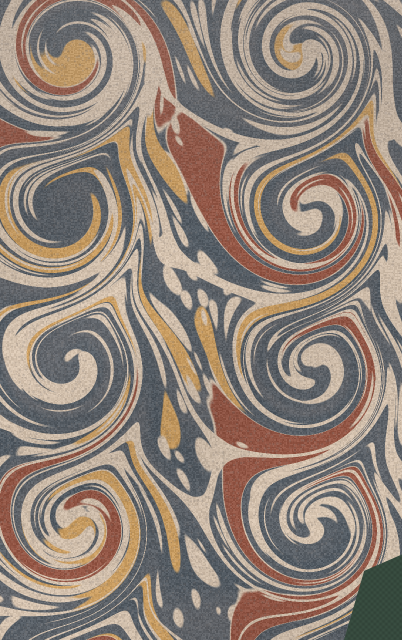
Write a Shadertoy shader that draws this pattern.

```glsl
// Marbled paper: drops and veins of paint combed into two columns of curls
#define TURN 8.0          // twist at a curl centre, radians
#define CURL_RADIUS 0.088
#define ROW_STEP 0.25
#define COLUMN_STEP 0.37
#define CREAM_CELL 0.038
#define RED_CELL 0.15
#define YELLOW_CELL 0.075
#define VEIN_CELL 0.19
#define EDGE 0.0015       // softness of paint edges
#define GRAIN 0.10

const vec3 SLATE  = vec3(0.295, 0.335, 0.370);
const vec3 GREY   = vec3(0.430, 0.425, 0.435);
const vec3 CREAM  = vec3(0.810, 0.740, 0.665);
const vec3 TAUPE  = vec3(0.630, 0.560, 0.510);
const vec3 RED    = vec3(0.570, 0.335, 0.270);
const vec3 YELLOW = vec3(0.780, 0.610, 0.380);
const vec3 CLOTH  = vec3(0.220, 0.300, 0.250);

vec2 hash2(vec2 p) {
    return fract(sin(vec2(dot(p, vec2(127.1, 311.7)), dot(p, vec2(269.5, 183.3)))) * 43758.5);
}

// Slow layered sines, about 0 to 1
float drift(vec2 p) {
    return 0.5 + 0.25 * (sin(p.x * 1.3 + 2.0 * sin(p.y * 0.7)) + sin(p.y * 1.7 - p.x * 0.6 + 1.0));
}

// Signed depth inside scattered round drops
float drops(vec2 q, float cell, float chance, float grow, float seed) {
    q /= cell;
    vec2 base = floor(q);
    float depth = -1.0;
    for (int y = -1; y <= 1; y++)
    for (int x = -1; x <= 1; x++) {
        vec2 id = base + vec2(x, y);
        vec2 kind = hash2(id + seed + 57.3);
        float radius = kind.x < chance ? grow * mix(0.18, 0.5, kind.y) : -1.0;
        depth = max(depth, radius - length(q - id - 0.2 - 0.6 * hash2(id + seed)));
    }
    return depth * cell;
}

// Signed depth inside a cellular net that flares where three cells meet
float veins(vec2 q, float width) {
    q /= VEIN_CELL;
    vec2 base = floor(q);
    vec3 near = vec3(9.0);
    for (int y = -1; y <= 1; y++)
    for (int x = -1; x <= 1; x++) {
        vec2 id = base + vec2(x, y);
        float d = length(q - id - hash2(id + 31.0));
        if (d < near.x) near = vec3(d, near.xy);
        else if (d < near.y) near = vec3(near.x, d, near.y);
        else near.z = min(near.z, d);
    }
    float flare = 0.13 * smoothstep(0.3, 0.0, near.z - near.x);
    return (width + flare - (near.y - near.x)) * VEIN_CELL;
}

float cover(float depth) { return smoothstep(-EDGE, EDGE, depth); }

vec3 marble(vec2 p) {
    // Undo the twist of every curl
    vec2 q = p;
    float swirl = 0.0;
    for (int row = 0; row < 5; row++)
    for (int col = 0; col < 2; col++) {
        vec2 slot = vec2(col, row);
        vec2 centre = vec2(0.10 + COLUMN_STEP * slot.x + 0.008 * slot.y, 0.925 - ROW_STEP * slot.y);
        centre += 0.02 * (hash2(slot + 4.0) - 0.5);
        vec2 d = q - centre;
        float pull = exp(-dot(d, d) / (CURL_RADIUS * CURL_RADIUS));
        float c = cos(TURN * pull), s = sin(TURN * pull);
        q = centre + mat2(c, -s, s, c) * d;
        swirl += pull;
    }
    // Drops stretch along a falling diagonal, with wavering outlines
    vec2 g = vec2(dot(q, vec2(0.6, -0.8)) * 0.6, dot(q, vec2(0.8, 0.6)));
    g += 0.005 * sin(g.yx * 47.0 + vec2(0.0, 2.0)) + 0.002 * sin(g.yx * 133.0);

    float density = 0.65 + 0.55 * drift(q * 13.0) + 0.35 * swirl;
    float redness = mix(0.7, 1.2, smoothstep(0.1, 0.5, p.x));
    float red = drops(g, RED_CELL, 0.42, redness, 11.0);

    vec3 col = mix(SLATE, GREY, 0.15 + 0.5 * drift(q * 21.0 + 3.0));
    col = mix(col, CREAM, cover(drops(g, CREAM_CELL, 0.5, density, 3.0)));
    col = mix(col, YELLOW, cover(drops(g, YELLOW_CELL, 0.28, 0.85, 23.0)));
    col = mix(col, CREAM, cover(red + 0.003));
    col = mix(col, RED, cover(red));
    col = mix(col, CREAM, cover(drops(g, CREAM_CELL * 0.6, 0.22, 0.85, 41.0)));
    return mix(col, CREAM, cover(veins(q + 0.008 * sin(q.yx * 40.0), 0.02 + 0.09 * drift(q * 17.0))));
}

void mainImage(out vec4 fragColor, in vec2 fragCoord) {
    vec2 p = fragCoord / iResolution.y;
    vec3 col = vec3(0.0);
    for (int k = 0; k < 4; k++) {
        vec2 shift = vec2(k % 2, k / 2) * 0.5 - 0.25;
        col += 0.25 * marble((fragCoord + shift) / iResolution.y);
    }
    // Worn, speckled paper, fading towards the top
    float worn = smoothstep(-0.0003, 0.0012, drops(p, 0.0055, 0.5, 1.0, 71.0));
    col = mix(col, mix(GREY, TAUPE, 0.4), 0.22 * worn + 0.22 * smoothstep(0.6, 1.0, p.y));
    col *= 0.96 + 0.08 * drift(p * 9.0);
    col += GRAIN * (hash2(floor(p * 450.0)).x - 0.5);

    // Cloth tab in the lower right corner
    vec2 tab = p - vec2(0.569, 0.108);
    float inside = min(dot(tab, vec2(0.96, -0.28)), dot(tab, vec2(0.4, -0.92)));
    float weave = 0.95 + 0.08 * sin(p.x * 700.0) * sin(p.y * 700.0);
    col = mix(col, CLOTH * weave, smoothstep(-0.001, 0.001, inside));
    fragColor = vec4(col, 1.0);
}
```
